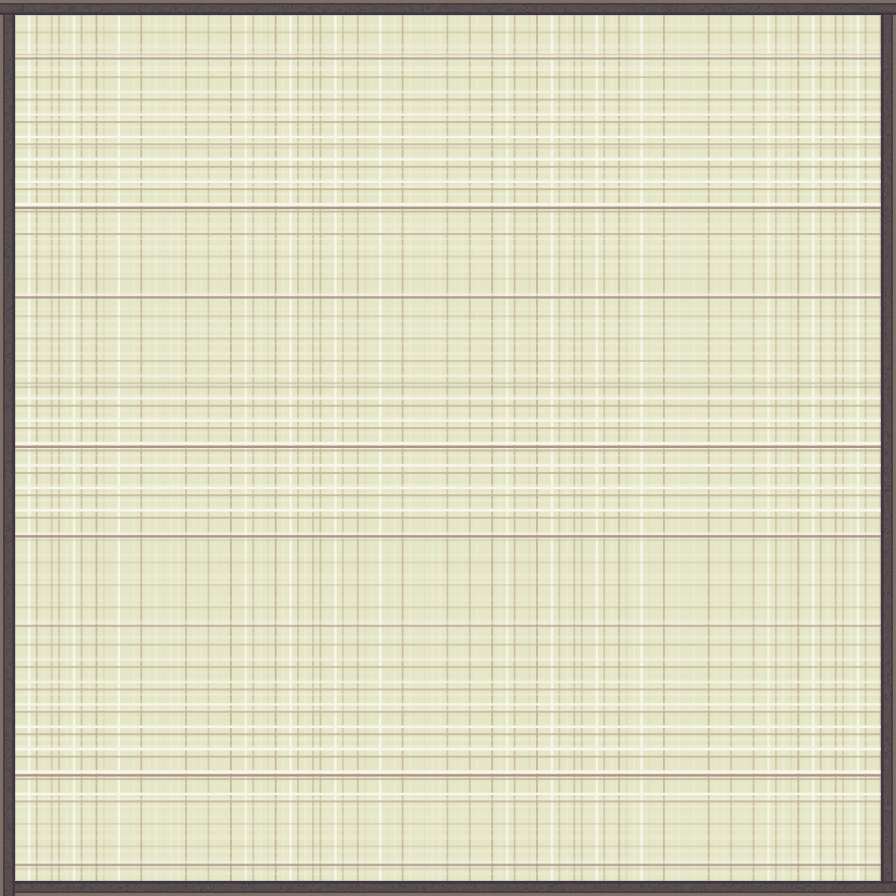
A WebGL 1 fragment shader for this pattern:

```glsl
precision highp float;

uniform vec2 u_resolution;

const float THREADS = 120.0;  // thread slots along each side
const float FRAME = 2.03;     // frame thickness in slots

const vec3 CLOTH = vec3(0.895, 0.9, 0.775);
const vec3 PALE = vec3(0.97, 0.965, 0.92);
const vec3 TAN = vec3(0.775, 0.71, 0.6);
const vec3 MAUVE = vec3(0.68, 0.585, 0.55);
const vec3 PLUM = vec3(0.35, 0.31, 0.31);
const vec3 SHADOW = vec3(0.25, 0.22, 0.25);
const vec3 TAUPE = vec3(0.49, 0.44, 0.4);

float hash(vec2 p) {
  vec3 q = fract(p.xyx * vec3(0.1031, 0.103, 0.0973));
  q += dot(q, q.yzx + 33.33);
  return fract((q.x + q.y) * q.z);
}

// Coverage of a line of given half width at a distance from its axis
float stroke(float dist, float halfWidth, float px) {
  return clamp((halfWidth - dist) / px + 0.5, 0.0, 1.0);
}

float repeatDistance(float x, float period) {
  return abs(mod(x + 0.5 * period, period) - 0.5 * period);
}

// Soft window that is 1 between lo and hi
float window(float x, float lo, float hi, float soft) {
  return smoothstep(lo - soft, lo, x) * (1.0 - smoothstep(hi, hi + soft, x));
}

// Upright threads: a beat of 6 in 35 slots picks their colours
vec3 warp(vec3 cloth, float x, float px) {
  float slot = floor(x + 0.58);
  float phase = fract(slot * 6.0 / 35.0);
  float dist = abs(x + 0.08 - slot);
  float wear = mix(0.75, 1.0, hash(vec2(slot, 7.0)));
  float white = window(phase, 0.67, 0.75, 0.05);
  float brown = window(phase, 0.22, 0.35, 0.08);
  brown = max(brown, 0.85 * window(phase, 0.8, 0.88, 0.05));
  float faint = 0.35 * hash(vec2(slot, 19.0));
  cloth = mix(cloth, PALE, stroke(dist, 0.16, px) * max(white, faint));
  return mix(cloth, TAN, stroke(dist, 0.125, px) * brown * wear);
}

// Level threads: tan and pale pairs whose contrast swells and drops
vec3 weft(vec3 cloth, float y, float px) {
  float local = mod(y + 4.16, 44.0) - 2.5;
  float swell = fract((y - 29.7) / 39.0);
  float white = mix(0.2, 1.0, smoothstep(0.3, 0.75, swell));
  float brown = mix(0.35, 0.85, smoothstep(0.15, 0.65, fract(swell - 0.05)));
  float row = floor(y + 0.5);
  float faint = 0.4 * hash(vec2(row, 41.0));
  cloth = mix(cloth, PALE, stroke(abs(y - row), 0.16, px) * faint);
  cloth = mix(cloth, PALE, stroke(repeatDistance(local + 1.0, 3.0), 0.17, px) * white);
  return mix(cloth, TAN, stroke(repeatDistance(local, 3.0), 0.13, px) * brown);
}

// Sparse mauve rules: a beat of 10 in 27 steps, strongest first in each run
vec3 rules(vec3 cloth, float y, float px) {
  float stepY = (y + 4.16) / 4.0;
  float index = floor(stepY + 0.5);
  float phase = fract(index * 10.0 / 27.0 + 0.5) - 0.5;
  float strength = step(-0.09, phase) * (1.0 - smoothstep(0.02, 0.3, phase));
  float offset = (stepY - index) * 4.0;
  float glow = stroke(abs(offset + 0.36), 0.14, px) * strength;
  cloth = mix(cloth, PALE, 0.7 * glow);
  return mix(cloth, MAUVE, stroke(abs(offset), 0.16, px) * strength);
}

// Layered moulding, from the outer edge inward
vec3 moulding(float depth, vec2 p, float px) {
  float grain = hash(floor(p * 4.0));
  vec3 core = PLUM * mix(0.92, 1.06, grain);
  core = mix(core, SHADOW, 0.6 * step(0.92, grain));
  vec3 color = mix(TAUPE, SHADOW, clamp((depth - 0.42) / px + 0.5, 0.0, 1.0));
  color = mix(color, core, clamp((depth - 0.62) / px + 0.5, 0.0, 1.0));
  return mix(color, SHADOW, clamp((depth - 1.65) / px + 0.5, 0.0, 1.0));
}

// Depth into the frame, with bars overlapping at the corners
float frameDepth(vec2 p) {
  vec2 far = THREADS - p;
  if (p.y < FRAME) return p.y;
  if (p.x < FRAME) return p.x;
  if (far.y < FRAME) return far.y;
  return far.x;
}

void main() {
  vec2 uv = gl_FragCoord.xy / u_resolution;
  vec2 p = vec2(uv.x, 1.0 - uv.y) * THREADS;
  float px = THREADS / min(u_resolution.x, u_resolution.y);

  vec3 color = warp(CLOTH, p.x, px);
  color = weft(color, p.y, px);
  color = rules(color, p.y, px);

  vec2 inset = min(p, THREADS - p);
  float edge = min(inset.x, inset.y);
  float inside = clamp((edge - FRAME) / px + 0.5, 0.0, 1.0);
  color = mix(moulding(frameDepth(p), p, px), color, inside);
  gl_FragColor = vec4(color, 1.0);
}
```
